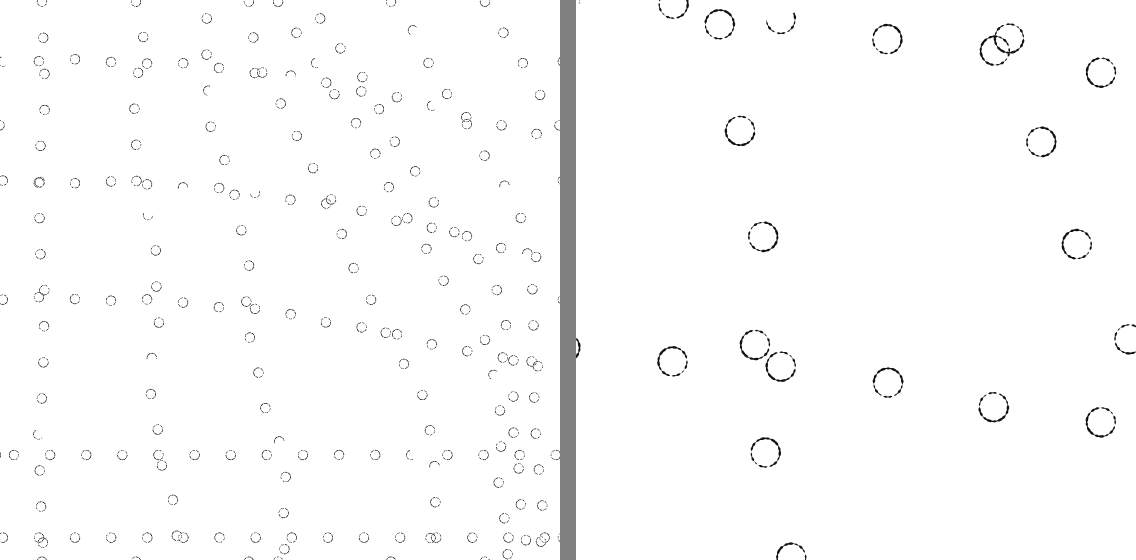
Left: the whole. Right: its middle third, enlarged.
Write a WebGL 1 fragment shader that draws this pattern.

```glsl
precision highp float;
uniform vec2 u_resolution;

const vec3 PAPER = vec3(1.0);
const vec3 INK = vec3(0.07);
const float RADIUS = 0.0085;
const float STROKE = 0.0011;
const float SPACING = 0.0645;

float hash(vec2 p) {
  return fract(sin(dot(p, vec2(127.1, 311.7))) * 43758.5453);
}

// Box-filtered coverage of a line, valid below one pixel of width
float lineCoverage(float dist, float width, float pixel) {
  float a = clamp((dist + 0.5 * width) / pixel + 0.5, 0.0, 1.0);
  float b = clamp((dist - 0.5 * width) / pixel + 0.5, 0.0, 1.0);
  return a - b;
}

// Uneven pen pressure around a ring
float pressure(float angle, float seed) {
  float phase = 6.2832 * seed;
  float tone = 0.82 + 0.3 * sin(angle + phase)
             + 0.35 * sin(7.0 * angle + 3.0 * phase)
             + 0.35 * sin(17.0 * angle + 5.0 * phase);
  return clamp(tone, 0.0, 1.3);
}

// Thin ring; a few have an arc missing
float ring(vec2 offset, float seed, float pixel) {
  float dist = length(offset) - RADIUS;
  if (abs(dist) > STROKE + pixel) return 0.0;
  float angle = atan(offset.y, offset.x);
  float gap = smoothstep(0.0, 0.15, cos(angle - 40.0 * seed) - 0.1);
  float kept = 1.0 - gap * step(0.9, seed);
  return kept * lineCoverage(dist, STROKE * pressure(angle, seed), pixel);
}

// Ring at a bead, repeated across the canvas border
float bead(vec2 uv, vec2 center, vec2 id, float pixel) {
  vec2 inside = step(vec2(-0.01), center) * step(center, vec2(1.01));
  vec2 offset = uv - center;
  offset -= floor(offset + 0.5);
  return inside.x * inside.y * ring(offset, hash(id), pixel);
}

// Downward strands lean right, then straighten near the lower right
vec2 fallDirection(vec2 p, float strand) {
  float lean = 0.65 * smoothstep(0.3, 0.7, p.x) * smoothstep(0.0, 0.8, p.y);
  float edge = smoothstep(0.8, 1.0, p.x) * (1.0 - smoothstep(0.7, 0.9, p.y));
  float drift = 0.07 * smoothstep(0.1, 0.25, p.x);
  float sway = 0.18 * sin(14.0 * p.y + 5.0 * strand)
             + 0.12 * sin(37.0 * p.y + 2.3 * strand);
  sway *= 0.35 + 0.65 * smoothstep(0.05, 0.25, p.x);
  return normalize(vec2((lean + drift) * (1.0 - edge) + sway * (1.0 - 0.7 * edge), -1.0));
}

// Sideways strands sink slowly in the upper part only
vec2 crossDirection(vec2 p, float strand) {
  float sink = 0.28 * smoothstep(0.0, 0.9, p.x);
  float sway = 0.07 * sin(31.0 * p.x + 4.0 * strand);
  return normalize(vec2(1.0, (sway - sink) * smoothstep(0.2, 0.45, p.y)));
}

vec2 fallStart(float i) {
  float x = 0.075 + 0.113 * i + 0.07 * sin(6.2832 * i / 7.0);
  return vec2(x, 0.997 - 0.03 * step(1.5, mod(i, 3.0)));
}

vec2 crossStart(float j) {
  float lowered = max(0.0, 1.0 - abs(j - 3.0));
  return vec2(0.005 + 0.02 * lowered, 0.89 - 0.2125 * j - 0.065 * lowered);
}

void main() {
  float side = min(u_resolution.x, u_resolution.y);
  vec2 uv = gl_FragCoord.xy / side;
  float pixel = 1.0 / side;
  float ink = 0.0;

  // Falling strands
  for (int i = 0; i < 8; i++) {
    float strand = float(i);
    vec2 p = fallStart(strand);
    for (int k = 0; k < 18; k++) {
      ink = max(ink, bead(uv, p, vec2(strand, float(k)), pixel));
      p += SPACING * fallDirection(p, strand);
    }
  }

  // Crossing strands
  for (int j = 0; j < 5; j++) {
    float strand = float(j);
    vec2 p = crossStart(strand);
    for (int k = 0; k < 16; k++) {
      ink = max(ink, bead(uv, p, vec2(strand + 20.0, float(k)), pixel));
      p += SPACING * crossDirection(p, strand);
    }
  }

  gl_FragColor = vec4(mix(PAPER, INK, ink), 1.0);
}
```
